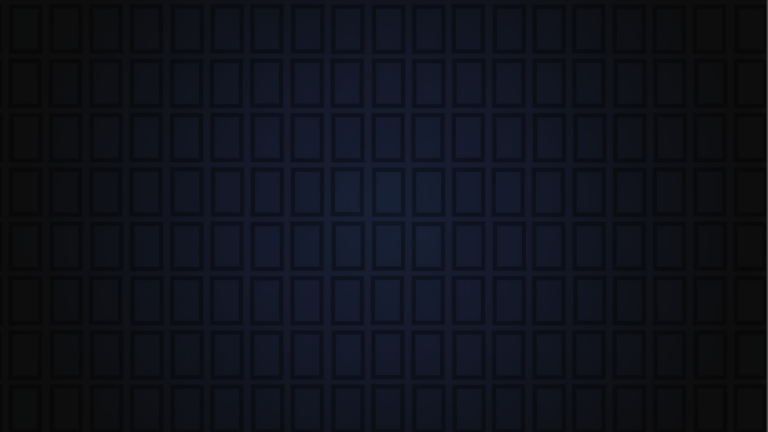
A Shadertoy shader for this pattern:

```glsl
const vec2 PITCH = vec2(0.0932, 0.1257);
const vec2 GRID_CENTER = vec2(0.0093, 0.0556);
const vec2 FRAME_HALF = vec2(0.0382, 0.0567);
const float FRAME_WIDTH = 0.0094;
const float EDGE_WIDTH = 0.0032;

float hash(vec2 p) {
    vec3 q = fract(vec3(p.xyx) * 0.1031);
    q += dot(q, q.yzx + 33.33);
    return fract((q.x + q.y) * q.z);
}

float valueNoise(vec2 p) {
    vec2 cell = floor(p);
    vec2 f = fract(p);
    f = f * f * (3.0 - 2.0 * f);
    float low = mix(hash(cell), hash(cell + vec2(1.0, 0.0)), f.x);
    float high = mix(hash(cell + vec2(0.0, 1.0)), hash(cell + 1.0), f.x);
    return mix(low, high, f.y);
}

float boxDistance(vec2 p, vec2 halfSize) {
    vec2 d = abs(p) - halfSize;
    return length(max(d, 0.0)) + min(max(d.x, d.y), 0.0);
}

float insideMask(float dist, float blur) {
    return 1.0 - smoothstep(-blur, blur, dist);
}

// Blue glow that fades to charcoal at the sides
vec3 glow(vec2 p) {
    float radius = length(p);
    vec3 core = vec3(0.090, 0.130, 0.212);
    vec3 navy = vec3(0.086, 0.107, 0.184);
    vec3 slate = vec3(0.064, 0.077, 0.114);
    vec3 charcoal = vec3(0.050, 0.051, 0.053);
    vec3 color = mix(core, navy, smoothstep(0.0, 0.28, radius));
    color = mix(color, slate, smoothstep(0.20, 0.64, radius));
    return mix(color, charcoal, smoothstep(0.50, 0.90, radius));
}

void mainImage(out vec4 fragColor, in vec2 fragCoord) {
    vec2 p = (fragCoord - 0.5 * iResolution.xy) / iResolution.y;
    float blur = max(0.0014, 0.75 / iResolution.y);

    // Repeating cells with slightly uneven placement
    vec2 grid = (p - GRID_CENTER) / PITCH;
    vec2 id = floor(grid + 0.5);
    vec2 local = (grid - id) * PITCH;
    vec2 seed = id + 40.0;
    vec2 jitter = vec2(hash(seed), hash(seed + 17.0)) - 0.5;
    local -= jitter * vec2(0.0030, 0.0014);

    // Dark frame around a recessed panel
    float outer = boxDistance(local, FRAME_HALF);
    float inner = boxDistance(local, FRAME_HALF - FRAME_WIDTH);
    float frame = insideMask(outer, blur) * (1.0 - insideMask(inner, blur));
    float panel = insideMask(inner, blur);
    float shadow = exp(-max(outer, 0.0) / 0.0025);
    float innerShade = exp(min(inner, 0.0) / 0.004);

    // Panel tint and faint vertical grain
    vec3 color = glow(p);
    float tone = hash(seed + 71.0) - 0.5;
    float grain = valueNoise(vec2(local.x * 260.0, local.y * 12.0) + seed * 9.0) - 0.5;
    vec3 tint = 1.0 + vec3(0.02, 0.04, 0.03) * tone;
    vec3 panelColor = color * tint * (0.99 + 0.02 * grain - 0.06 * innerShade);
    vec3 gapColor = color * vec3(1.03, 1.0, 0.98) * (1.0 - 0.10 * shadow);
    vec3 frameColor = color * vec3(0.66, 0.64, 0.63) * (1.0 + 0.04 * tone);

    color = mix(gapColor, panelColor, panel);
    color = mix(color, frameColor, frame);

    // Pale sliver along the right border
    float border = 0.5 * iResolution.x / iResolution.y - p.x;
    float sliver = insideMask(border - EDGE_WIDTH, 0.5 / iResolution.y);
    color = mix(color, vec3(0.30), sliver);
    fragColor = vec4(color, 1.0);
}
```
